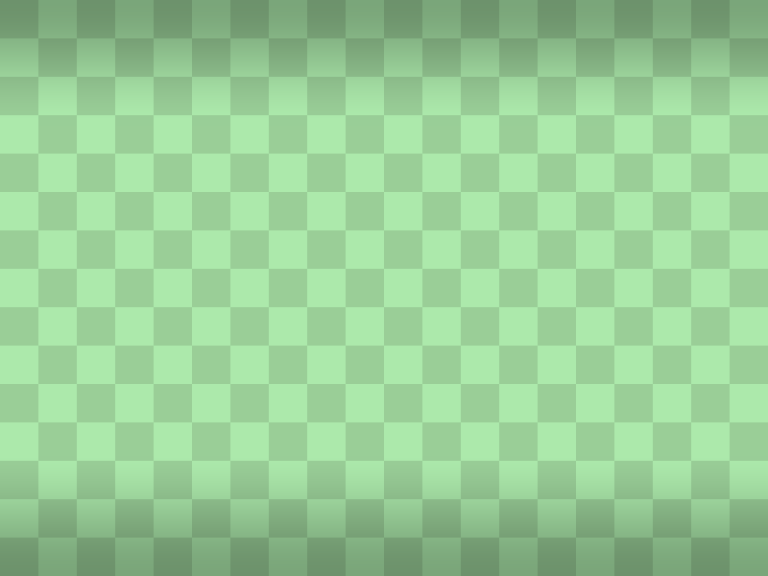
Write a WebGL 1 fragment shader that draws this pattern.

```glsl
precision highp float;

// Two-tone green checkerboard, 20 cells across and 15 down, dimmed by a
// soft band along the top and bottom. The checks are the product of two
// signed square waves; the band is a smoothstep of distance to the seam.

uniform vec2 u_resolution;

// Alternates between +1 and -1 on successive cells, with one-pixel edges.
vec2 squareWave(vec2 cell, vec2 cellPixels) {
    vec2 edgeDistance = abs(mod(cell - 0.5, 2.0) - 1.0) - 0.5;
    return clamp(edgeDistance * cellPixels * 2.0, -1.0, 1.0);
}

void main() {
    vec2 uv = gl_FragCoord.xy / u_resolution;
    vec2 cellCount = vec2(20.0, 15.0);

    // Checks: like signs give the dark tone.
    vec2 wave = squareWave(uv * cellCount, u_resolution / cellCount);
    float dark = 0.5 + 0.5 * wave.x * wave.y;
    vec3 color = mix(vec3(0.675, 0.915, 0.672), vec3(0.602, 0.808, 0.594), dark);

    // Shade: darkest at the wrapping edge, where its slope is zero.
    float seamDistance = min(uv.y, 1.0 - uv.y);
    color *= mix(0.71, 1.0, smoothstep(0.0, 0.22, seamDistance));

    gl_FragColor = vec4(color, 1.0);
}
```
